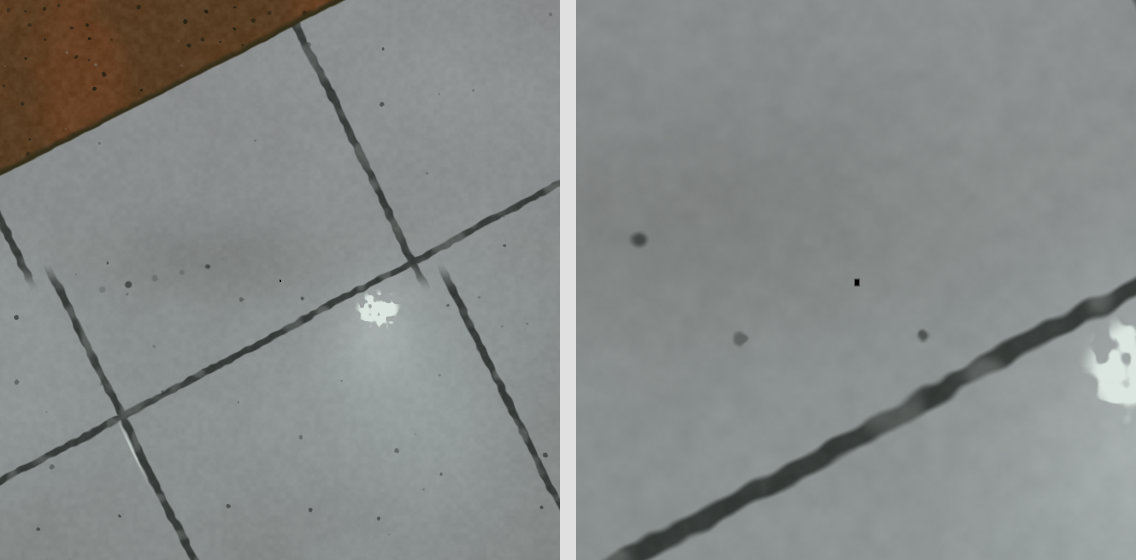
Left, the full canvas; right, a detail of the centre.
Reproduce this texture procedurally as a three.js fragment shader.

```glsl
// Slanted pale floor tiles with dark grout, a shifted seam, glare and a brown speckled border.
varying vec2 vUv;

const vec3 TILE_GREY = vec3(0.515, 0.535, 0.53);
const vec3 TILE_LIGHT = vec3(0.575, 0.605, 0.60);
const vec3 GROUT = vec3(0.20, 0.22, 0.21);
const vec3 GROUT_WORN = vec3(0.33, 0.35, 0.34);
const vec3 BROWN = vec3(0.34, 0.24, 0.14);
const vec3 BROWN_WARM = vec3(0.40, 0.25, 0.14);
const vec3 EDGE_SHADOW = vec3(0.20, 0.18, 0.10);
const vec3 GLARE = vec3(0.86, 0.90, 0.88);

const vec2 CROSSING = vec2(0.219, 0.2565); // where a column meets the row
const float ROW_SLOPE = 0.5326;
const float COLUMN_LEAN = 0.494;           // sideways run per unit of height
const float COLUMN_PERIOD = 0.70;          // measured across the canvas
const float COLUMN_HALF_WIDTH = 0.0066;
const float ROW_HALF_WIDTH = 0.0058;
const float SEAM_SHIFT = 0.0456;           // columns jump sideways above the seam
const vec2 SEAM = vec2(0.475, 0.535);
const float BORDER_HEIGHT = 0.685;
const float BORDER_SLOPE = 0.511;
const vec2 GLARE_CENTER = vec2(0.675, 0.446);
const float SOFT = 0.0022;

float hash(vec2 p) {
  vec3 q = fract(p.xyx * vec3(0.1031, 0.1030, 0.0973));
  q += dot(q, q.yzx + 33.33);
  return fract((q.x + q.y) * q.z);
}

float noise(vec2 p) {
  vec2 i = floor(p), f = fract(p);
  f = f * f * (3.0 - 2.0 * f);
  return mix(mix(hash(i), hash(i + vec2(1.0, 0.0)), f.x),
             mix(hash(i + vec2(0.0, 1.0)), hash(i + 1.0), f.x), f.y);
}

float fbm(vec2 p) {
  float sum = 0.0, gain = 0.5;
  for (int i = 0; i < 4; i++) {
    sum += gain * noise(p);
    p = p * 2.03 + 17.1;
    gain *= 0.5;
  }
  return sum;
}

float blob(vec2 p, vec2 center, vec2 size) {
  vec2 d = (p - center) / size;
  return exp(-dot(d, d));
}

float stroke(float d, float halfWidth) {
  return 1.0 - smoothstep(halfWidth - SOFT, halfWidth + SOFT, abs(d));
}

// Sparse irregular dots, one candidate per grid cell
float scatter(vec2 p, float cells, float chance, float radius) {
  vec2 id = floor(p * cells) + cells;
  vec2 center = 0.2 + 0.6 * vec2(hash(id + 3.7), hash(id + 8.3));
  float size = radius * (0.5 + 0.7 * hash(id + 21.0));
  float d = length(fract(p * cells) - center) / cells;
  d += 0.002 * (noise(p * 260.0) - 0.5);
  float dotMask = 1.0 - smoothstep(size - 0.0015, size + 0.0015, d);
  return dotMask * step(hash(id), chance) * (0.5 + 0.5 * hash(id + 5.0));
}

// Signed distance to the nearest column joint
float columnDistance(vec2 p, float shift) {
  float c = p.x - CROSSING.x + shift + COLUMN_LEAN * (p.y - CROSSING.y);
  return (fract(c / COLUMN_PERIOD + 0.5) - 0.5) * COLUMN_PERIOD * 0.897;
}

void main() {
  vec2 p = vUv;
  float grain = fbm(p * 95.0) - 0.47;
  float rough = 0.004 * (noise(p * 80.0) - 0.5);
  vec2 wobble = 0.005 * (vec2(noise(p * 11.0), noise(p * 11.0 + 40.0)) - 0.5);

  // Glazed tile: broad light, cloudy stains and fine grain
  float light = 0.22 + 1.1 * (fbm(p * 4.0) - 0.47);
  light += 0.75 * blob(p, vec2(0.69, 0.30), vec2(0.30, 0.24));
  light += 0.45 * blob(p, vec2(0.80, 0.86), vec2(0.25, 0.22));
  light += 0.35 * blob(p, vec2(0.03, 0.42), vec2(0.12, 0.18));
  light -= 0.75 * blob(p, vec2(0.38, 0.53), vec2(0.17, 0.07));
  vec3 color = mix(TILE_GREY, TILE_LIGHT, clamp(light, -0.7, 1.2));
  color += vec3(0.008, -0.004, 0.002) * smoothstep(0.45, 0.75, p.y) + 0.045 * grain;

  // Scattered specks, a short dotted trail and one tiny central mark
  float specks = scatter(p, 8.0, 0.26, 0.0042);
  specks = max(specks, 0.5 * scatter(p + 0.37, 21.0, 0.06, 0.0025));
  for (int i = 0; i < 5; i++) {
    float k = float(i);
    vec2 center = vec2(0.182 + 0.0475 * k, 0.482 + 0.0105 * k);
    float strength = (i == 1 || i == 4) ? 0.9 : 0.3;
    specks = max(specks, strength * stroke(length(p - center) + rough, 0.005));
  }
  color = mix(color, GROUT, 0.85 * specks);
  vec2 mark = abs(p - vec2(0.5006, 0.4985));
  color *= smoothstep(0.0008, 0.002, max(mark.x, mark.y * 0.7));

  // Broken glare with a soft halo
  float glow = blob(p, GLARE_CENTER, vec2(0.038, 0.034));
  float flakes = smoothstep(0.44, 0.60, noise(p * 130.0) * 0.6 + fbm(p * 60.0) * 0.4 + 0.5 * glow - 0.22);
  color += 0.07 * blob(p, GLARE_CENTER - vec2(0.0, 0.04), vec2(0.07, 0.09));
  color = mix(color, GLARE, flakes * smoothstep(0.25, 0.55, glow));

  // Grout: columns cross-fade at the seam, the row runs through
  float upper = smoothstep(SEAM.x, SEAM.y, p.y);
  float lowD = columnDistance(p + wobble, 0.0), highD = columnDistance(p + wobble, SEAM_SHIFT);
  float rowD = (p.y - CROSSING.y - ROW_SLOPE * (p.x - CROSSING.x)) * 0.8826 + wobble.y;
  float glint = stroke(lowD + 0.010, 0.002) * blob(p, vec2(0.24, 0.20), vec2(0.05, 0.045));
  color = mix(color, GLARE, 0.7 * glint);
  float columns = max(stroke(lowD + rough, COLUMN_HALF_WIDTH) * (1.0 - upper),
                      stroke(highD + rough, COLUMN_HALF_WIDTH) * upper);
  float joints = max(columns, stroke(rowD + rough, ROW_HALF_WIDTH));
  vec3 groutColor = mix(GROUT, GROUT_WORN, smoothstep(0.45, 0.85, noise(p * 45.0))) + 0.08 * grain;
  color = mix(color, groutColor, 0.95 * joints);

  // Brown border with pits, pale grit and a shadowed lip
  float borderD = (p.y - BORDER_HEIGHT - BORDER_SLOPE * p.x) * 0.89 + 0.5 * wobble.y;
  vec3 brown = mix(BROWN, BROWN_WARM, smoothstep(0.3, 0.7, fbm(p * 7.0))) + 0.09 * grain;
  brown = mix(brown, EDGE_SHADOW * 0.7, scatter(p, 34.0, 0.30, 0.0036));
  brown = mix(brown, TILE_GREY, 0.45 * scatter(p + 0.53, 38.0, 0.10, 0.002));
  brown = mix(EDGE_SHADOW, brown, smoothstep(0.003, 0.014, borderD + rough));
  color = mix(color, brown, smoothstep(-SOFT, SOFT, borderD + 0.5 * rough));

  gl_FragColor = vec4(clamp(color, 0.0, 1.0), 1.0);
}
```
